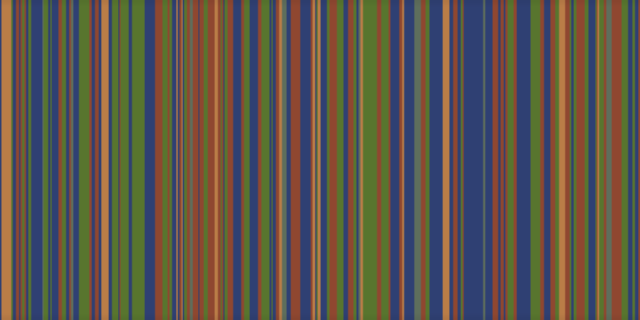
This pattern is drawn by a WebGL 1 fragment shader. Its source:

```glsl
precision highp float;
// Irregular vertical stripes of woven cloth in navy, rust, green and tan.

uniform vec2 u_resolution;

float hash(float n) {
    return fract(sin(n * 12.9898 + 4.137) * 43758.5453);
}

// Weighted choice of yarn colour.
vec3 yarnColour(float pick) {
    vec3 navy = vec3(0.185, 0.25, 0.45);
    vec3 rust = vec3(0.56, 0.28, 0.19);
    vec3 green = vec3(0.345, 0.46, 0.18);
    vec3 sage = vec3(0.37, 0.43, 0.36);
    vec3 tan_ = vec3(0.73, 0.49, 0.28);
    if (pick < 0.35) return navy;
    if (pick < 0.65) return rust;
    if (pick < 0.89) return green;
    if (pick < 0.93) return sage;
    return tan_;
}

void main() {
    vec2 uv = gl_FragCoord.xy / u_resolution;

    // Box filter that softens the stripe edges.
    float blur = max(1.0 / u_resolution.x, 0.0025);
    float lo = uv.x - 0.5 * blur;
    float hi = uv.x + 0.5 * blur;

    // Lay stripes side by side and sum the part of each inside the filter.
    vec3 colour = vec3(0.0);
    float left = -0.01;
    for (int i = 0; i < 320; i++) {
        float id = float(i);
        float width = 0.0015 - 0.0033 * log(max(hash(id), 0.002));
        float right = left + width;
        float cover = max(min(hi, right) - max(lo, left), 0.0) / blur;
        if (cover > 0.0) colour += cover * yarnColour(hash(id + 517.3));
        left = right;
        if (left > hi) break;
    }

    // Slight shade along the top and bottom edges.
    float edge = min(uv.y, 1.0 - uv.y);
    colour *= 0.95 + 0.05 * smoothstep(0.0, 0.025, edge);

    gl_FragColor = vec4(colour, 1.0);
}
```
